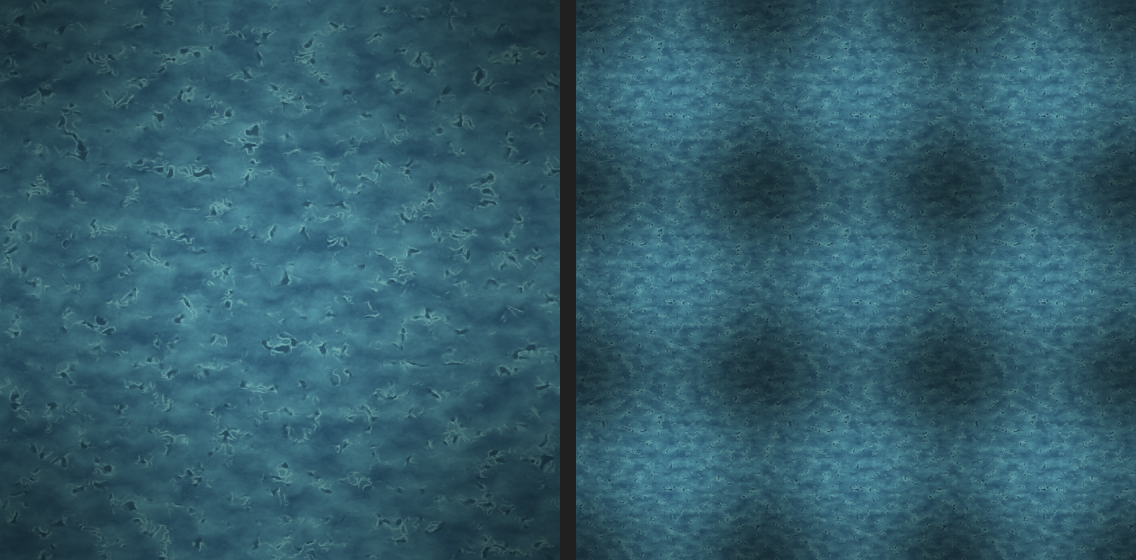
Left: one tile. Right: repeated 3 by 3.
Write a WebGL 2 fragment shader that draws this texture.

```glsl
#version 300 es
precision highp float;
// Dim teal sea surface with wind-drawn swell, broken foam threads and dark corners; tiles both ways.

#define DEEP vec3(0.200, 0.390, 0.485)
#define SHALLOW vec3(0.315, 0.560, 0.620)
#define FOAM vec3(0.470, 0.715, 0.715)
#define PIT vec3(0.120, 0.255, 0.340)
#define SWELL_CELLS vec2(13.0, 24.0)
#define PATCH_CELLS vec2(19.0, 25.0)
#define THREAD_CELLS vec2(58.0, 70.0)
#define THREAD_WIDTH 0.15
#define SWELL_CONTRAST 1.05
#define FOAM_STRENGTH 0.62
#define WARP 0.007
#define VIGNETTE 0.56

uniform vec2 u_resolution;
out vec4 fragColor;

const float TAU = 6.2831853;

float hash(vec2 p) {
    return fract(sin(dot(p, vec2(127.1, 311.7))) * 43758.5453);
}

// Dot product of a wrapped lattice gradient with the offset from its corner.
float corner(vec2 cell, vec2 offset, vec2 cells, float seed) {
    float angle = TAU * hash(mod(cell, cells) + seed);
    return dot(vec2(cos(angle), sin(angle)), offset);
}

// Gradient noise that repeats over the unit square; cells must be whole.
float noise(vec2 uv, vec2 cells, float seed) {
    vec2 p = uv * cells;
    vec2 i = floor(p);
    vec2 f = p - i;
    vec2 w = f * f * f * (f * (f * 6.0 - 15.0) + 10.0);
    vec2 e = vec2(1.0, 0.0);
    float low = mix(corner(i, f, cells, seed), corner(i + e.xy, f - e.xy, cells, seed), w.x);
    float high = mix(corner(i + e.yx, f - e.yx, cells, seed), corner(i + e.xx, f - e.xx, cells, seed), w.x);
    return 1.4 * mix(low, high, w.y);
}

float fbm(vec2 uv, vec2 cells, float seed) {
    float sum = 0.0;
    float gain = 0.6;
    for (int octave = 0; octave < 4; octave++) {
        sum += gain * noise(uv, cells, seed);
        cells *= 2.0;
        gain *= 0.55;
        seed += 17.3;
    }
    return sum;
}

// Thin bright line along the zero crossings of a noise value.
float thread(float n, float width) {
    return 1.0 - smoothstep(0.0, max(width, 1.5 * fwidth(n)), abs(n));
}

void main() {
    vec2 uv = gl_FragCoord.xy / u_resolution;

    // Swell: flattened blotches, bent by a finer noise
    vec2 bend = vec2(noise(uv, vec2(36.0), 3.1), noise(uv, vec2(36.0), 8.7));
    vec2 warped = uv + WARP * bend;
    float swell = fbm(warped, SWELL_CELLS, 21.0);
    float grain = noise(uv, vec2(170.0), 5.9);
    float tone = 0.45 + SWELL_CONTRAST * swell + 0.10 * grain;
    vec3 color = mix(DEEP, SHALLOW, clamp(tone, -0.2, 1.2));

    // Foam: curling threads kept only inside ragged patches
    float patchiness = fbm(warped, PATCH_CELLS, 47.0) + 0.25 * swell;
    float cover = smoothstep(0.02, 0.42, patchiness);
    float coarse = noise(warped, THREAD_CELLS, 63.0);
    float fine = noise(warped, 2.0 * THREAD_CELLS, 91.0);
    float curl = coarse + 0.4 * fine;
    float foam = thread(curl, THREAD_WIDTH) * (0.75 + 0.6 * fine);
    color = mix(color, FOAM, clamp(FOAM_STRENGTH * cover * (1.3 * foam + 0.18), 0.0, 1.0));

    // Dark pits enclosed by the threads
    float pits = smoothstep(0.28, 0.55, -curl) * smoothstep(0.0, 0.35, patchiness);
    color = mix(color, PIT, 0.65 * pits);

    // Darkening towards the corners, periodic so the edges meet smoothly
    vec2 wave = cos(TAU * (uv - 0.5));
    float rim = pow(clamp((2.0 - wave.x - wave.y) / 4.0, 0.0, 1.0), 1.3);
    fragColor = vec4(color * (1.0 - VIGNETTE * rim), 1.0);
}
```
